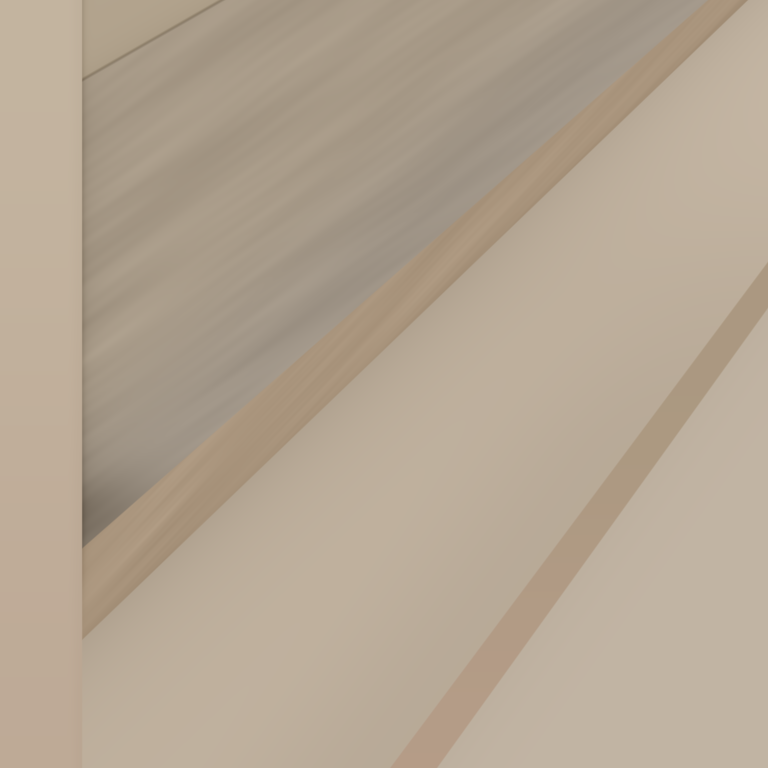
A three.js fragment shader for this background:

```glsl
#define EDGE 0.0013
#define WALL_X 0.107
#define GRAIN_GREY 0.030
#define GRAIN_TRIM 0.026
#define SHADOW_WIDTH 0.055
#define GREY_WOOD vec3(0.655, 0.602, 0.530)
#define TRIM_WOOD vec3(0.665, 0.584, 0.490)
#define PANEL vec3(0.752, 0.694, 0.620)
#define WALL_TOP vec3(0.765, 0.705, 0.625)
#define WALL_BASE vec3(0.745, 0.667, 0.590)

varying vec2 vUv;

// Signed distance to the line a-b, positive above it
float above(vec2 p, vec2 a, vec2 b) {
  vec2 d = normalize(b - a);
  return d.x * (p.y - a.y) - d.y * (p.x - a.x);
}

float cover(float d) {
  return smoothstep(-EDGE, EDGE, d);
}

// Layered sines drawn out along one direction, roughly -1 to 1
float grain(vec2 p, vec2 direction, float frequency) {
  vec2 d = normalize(direction);
  float along = dot(p, d);
  float across = dot(p, vec2(-d.y, d.x));
  float sum = 0.0;
  float weight = 0.5;
  for (int i = 0; i < 5; i++) {
    float k = float(i);
    float bend = 1.3 * sin(along * (5.0 + 2.3 * k) + across * 17.0 + k * 2.1);
    float fade = 0.6 + 0.4 * sin(along * (9.0 + 4.0 * k) - across * 23.0 + k * 4.7);
    sum += weight * fade * sin(across * frequency + bend + k * 1.9);
    frequency *= 1.83;
    weight *= 0.72;
  }
  return sum;
}

// Grey boards with a dim lower corner
vec3 greyWood(vec2 p, float trimDistance) {
  vec3 color = mix(vec3(0.630, 0.588, 0.535), GREY_WOOD, smoothstep(0.0, 0.2, trimDistance));
  float streaks = grain(p, vec2(1.0, 0.72), 38.0);
  color += GRAIN_GREY * streaks * vec3(1.0, 0.98, 0.93);
  vec2 corner = (p - vec2(WALL_X, 0.325)) / vec2(0.11, 0.065);
  color -= 0.13 * exp(-dot(corner, corner));
  color -= 0.035 * exp(-(p.x - WALL_X) / 0.018);
  return color;
}

// Smooth panel shaded below the trim and toward the lower strip
vec3 middlePanel(vec2 p, float depth, float stripDistance) {
  vec3 color = PANEL + vec3(0.028, 0.030, 0.032) * smoothstep(0.6, 1.0, p.y);
  color -= vec3(0.030, 0.029, 0.026) * (1.0 - smoothstep(0.0, 0.22, stripDistance))
         * (1.0 - smoothstep(0.4, 0.8, p.y));
  color -= vec3(0.060, 0.058, 0.056) * exp(-max(depth, 0.0) / SHADOW_WIDTH);
  return color;
}

void main() {
  vec2 p = vUv;

  // Boundaries of the diagonal parts
  float seam = above(p, vec2(WALL_X, 0.896), vec2(0.289, 1.0));
  float trimTop = above(p, vec2(WALL_X, 0.286), vec2(0.922, 1.0));
  float trimBottom = above(p, vec2(WALL_X, 0.167), vec2(0.974, 1.0));
  float stripTop = above(p, vec2(0.508, 0.0), vec2(1.0, 0.659));
  float stripBottom = above(p, vec2(0.569, 0.0), vec2(1.0, 0.599));

  // Lower right panel and narrow strip
  vec3 color = vec3(0.758, 0.706, 0.640);
  color -= 0.018 * exp(-max(-stripBottom, 0.0) / 0.04);
  vec3 strip = mix(vec3(0.708, 0.612, 0.530), vec3(0.672, 0.598, 0.505),
                   smoothstep(0.0, 0.5, p.y));
  color = mix(color, strip, cover(stripBottom));
  color = mix(color, middlePanel(p, -trimBottom, stripTop), cover(stripTop));

  // Wooden trim
  vec3 trim = TRIM_WOOD + GRAIN_TRIM * grain(p, vec2(1.0, 1.05), 95.0);
  trim -= 0.025 * exp(-max(trimBottom, 0.0) / 0.010);
  color = mix(color, trim, cover(trimBottom));

  // Grey boards and the upper corner panel
  color = mix(color, greyWood(p, trimTop), cover(trimTop));
  vec3 cornerPanel = vec3(0.700, 0.642, 0.556) - 0.03 * exp(-max(seam, 0.0) / 0.02);
  color = mix(color, cornerPanel, cover(seam));
  color -= 0.11 * (1.0 - smoothstep(0.0, 0.0035, abs(seam)));

  // Upright wall on the left with a thin contact shadow
  float wallSide = WALL_X - p.x;
  color -= 0.09 * exp(-max(-wallSide, 0.0) / 0.003) * smoothstep(0.15, 0.30, p.y);
  vec3 wall = mix(WALL_BASE, WALL_TOP, smoothstep(0.0, 0.95, p.y));
  wall -= 0.015 * smoothstep(0.02, 0.0, wallSide);
  color = mix(color, wall, cover(wallSide));

  gl_FragColor = vec4(color, 1.0);
}
```
